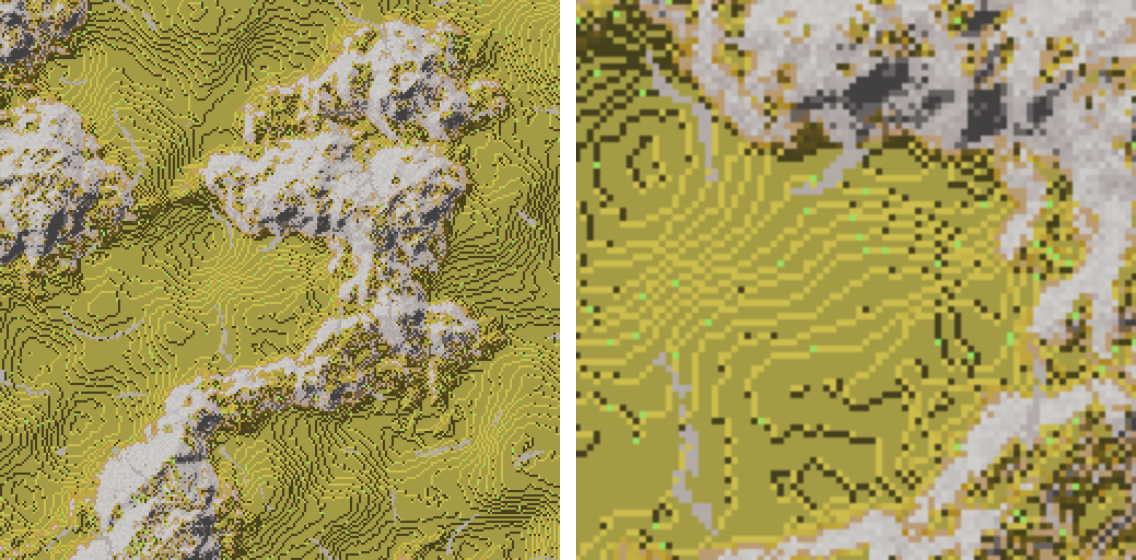
Left, the full canvas; right, a detail of the centre.
This texture is drawn by a WebGL 2 fragment shader. Its source:

```glsl
#version 300 es
precision highp float;

uniform vec2 u_resolution;
out vec4 fragColor;

// Terrain, with heights in contour steps
const float GRID = 256.0;          // terrain cells across the canvas
const float PLAIN_SCALE = 3.0;
const float PLAIN_RELIEF = 19.0;
const float ROUGH_SCALE = 85.0;
const float ROUGH_RELIEF = 0.55;
const float MASSIF_SCALE = 2.7;
const float MASSIF_RELIEF = 30.0;
const float RIDGE_SCALE = 8.0;
const float RIDGE_RELIEF = 13.0;

// Ground cover
const float OCHRE_LEVEL = 0.8;
const float EARTH_LEVEL = 1.35;
const float ROCK_LEVEL = 1.75;
const float GRAIN = 0.9;
const float SPROUT_CHANCE = 0.03;
const float VEIN_WIDTH = 0.016;

// Palette
const vec3 GRASS = vec3(0.64, 0.61, 0.27);
const vec3 GRASS_LIT = vec3(0.80, 0.74, 0.30);
const vec3 GRASS_DARK = vec3(0.27, 0.25, 0.11);
const vec3 OCHRE = vec3(0.69, 0.53, 0.14);
const vec3 EARTH = vec3(0.73, 0.61, 0.45);
const vec3 EARTH_DARK = vec3(0.36, 0.28, 0.18);
const vec3 ROCK = vec3(0.70, 0.67, 0.66);
const vec3 ROCK_LIT = vec3(0.79, 0.78, 0.77);
const vec3 ROCK_DARK = vec3(0.26, 0.25, 0.25);
const vec3 SPROUT = vec3(0.60, 0.88, 0.38);

float hash(vec2 p) {
    vec3 a = fract(p.xyx * 0.1031);
    a += dot(a, a.yzx + 33.33);
    return fract((a.x + a.y) * a.z);
}

float cornerSlope(vec2 corner, vec2 offset) {
    float angle = 6.2832 * hash(corner);
    return dot(vec2(cos(angle), sin(angle)), offset);
}

float gradientNoise(vec2 p) {
    vec2 i = floor(p), f = p - i;
    vec2 w = f * f * f * (f * (f * 6.0 - 15.0) + 10.0);
    vec2 e = vec2(1.0, 0.0);
    float low = mix(cornerSlope(i, f), cornerSlope(i + e, f - e), w.x);
    float high = mix(cornerSlope(i + e.yx, f - e.yx), cornerSlope(i + 1.0, f - 1.0), w.x);
    return mix(low, high, w.y);
}

float fbm(vec2 p, int octaves, float gain) {
    float sum = 0.0, amplitude = 1.0;
    for (int i = 0; i < octaves; i++) {
        sum += amplitude * gradientNoise(p);
        p = p * 2.03 + 17.3;
        amplitude *= gain;
    }
    return sum;
}

float ridges(vec2 p) {
    float sum = 0.0, amplitude = 1.0;
    for (int i = 0; i < 4; i++) {
        sum += amplitude * (1.0 - 2.0 * abs(gradientNoise(p)));
        p = p * 2.07 + 9.1;
        amplitude *= 0.52;
    }
    return sum;
}

// Broad foothills rising to rugged tops
float massif(vec2 p) {
    float m = smoothstep(-0.05, 0.6, fbm(p * MASSIF_SCALE + 41.7, 5, 0.47));
    return m * sqrt(m);
}

float height(vec2 p) {
    float h = PLAIN_RELIEF * fbm(p * PLAIN_SCALE + 5.2, 3, 0.4);
    h += ROUGH_RELIEF * gradientNoise(p * ROUGH_SCALE);
    float m = massif(p);
    if (m > 0.0) h += m * (MASSIF_RELIEF + RIDGE_RELIEF * ridges(p * RIDGE_SCALE + 23.0));
    return h;
}

vec3 cellColor(vec2 cell) {
    vec2 p = (cell + 0.5) / GRID;
    float here = height(p);
    float left = height(p - vec2(1.0 / GRID, 0.0));
    float above = height(p + vec2(0.0, 1.0 / GRID));

    // Stepped relief lit from the upper left
    float light = 2.0 * floor(here) - floor(left) - floor(above);
    float steepness = length(vec2(here - left, here - above));
    float grain = hash(cell + 311.0) - 0.5;
    float m = massif(p);
    float cover = steepness + 0.5 * m + 0.12 * clamp(light, -3.0, 3.0) + GRAIN * grain * smoothstep(0.0, 0.15, m);

    // Grass, turning to ochre on slopes
    float dryness = smoothstep(OCHRE_LEVEL, EARTH_LEVEL, cover);
    vec3 color = mix(GRASS, OCHRE, dryness);
    if (light > 0.5) color = mix(GRASS_LIT, OCHRE, 0.5 * dryness);
    if (light < -0.5) color = mix(GRASS_DARK, OCHRE, 0.4 * dryness);

    // Sprouts on the contour edges, thicker in patches
    float patches = smoothstep(0.15, 0.45, gradientNoise(p * 2.7 + 71.0)) * smoothstep(0.0, 0.3, m);
    float chance = SPROUT_CHANCE + 0.2 * patches;
    if (abs(light) > 0.5 && hash(cell + 97.0) < chance) color = SPROUT;

    // Earth and rock on steep ground
    float sun = smoothstep(-3.8, -1.7, light);
    if (cover > EARTH_LEVEL) color = mix(EARTH_DARK, EARTH, sun);
    vec3 rockLight = mix(ROCK, ROCK_LIT, smoothstep(-1.0, 2.5, light)) + 0.06 * grain;
    if (cover > ROCK_LEVEL) color = mix(ROCK_DARK, rockLight, sun);

    // Broken veins of bare stone
    vec2 bend = p + 0.012 * gradientNoise(p * 28.0);
    float vein = abs(gradientNoise(bend * 5.0 + 13.0)) + 0.03 * grain;
    if (vein < VEIN_WIDTH && gradientNoise(p * 11.0 + 57.0) > 0.1) color = mix(ROCK_DARK, ROCK, sun);
    return color;
}

void main() {
    // Blend neighbouring cells across narrow soft edges
    vec2 grid = gl_FragCoord.xy / u_resolution * GRID - 0.5;
    vec2 cell = floor(grid);
    vec2 blend = smoothstep(0.18, 0.82, grid - cell);
    vec3 color = vec3(0.0);
    for (int i = 0; i < 4; i++) {
        vec2 corner = vec2(i & 1, i >> 1);
        vec2 weight = mix(1.0 - blend, blend, corner);
        color += weight.x * weight.y * cellColor(cell + corner);
    }
    fragColor = vec4(color, 1.0);
}
```
